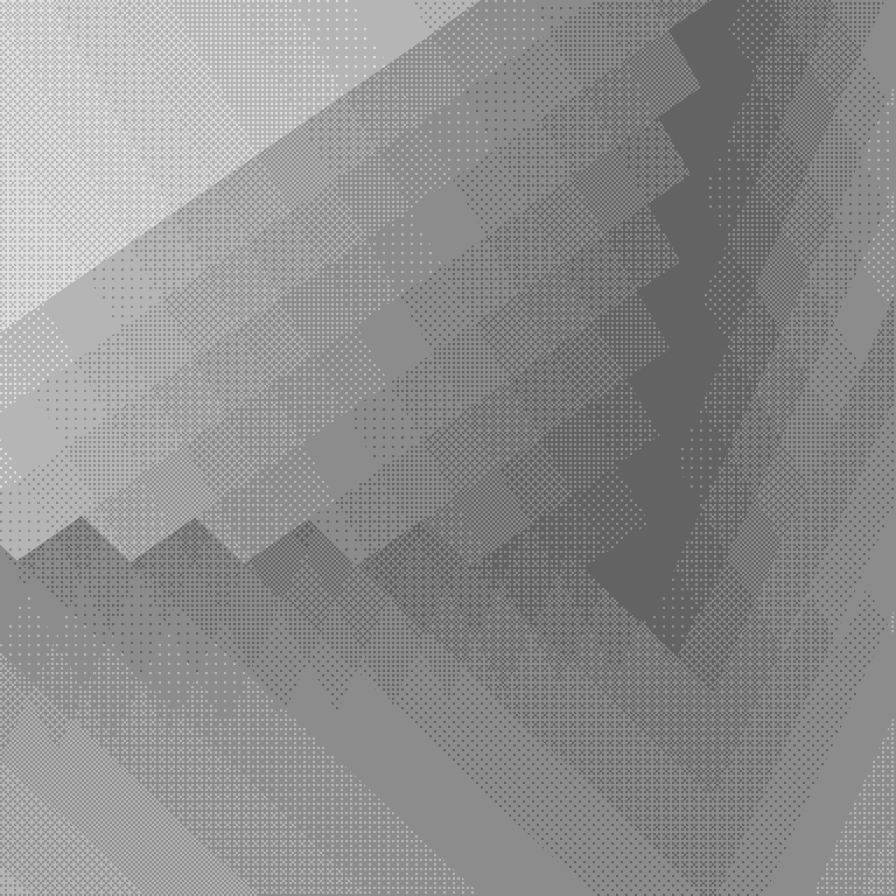
Give the GLSL for this background, as a three.js fragment shader.

```glsl
// Nested grey chevrons crossed by slanted strips, under an ordered dither.
// Four families of parallel lines are counted into integer bands; comparing
// the counts picks a sector, and each sector shades by its own bands.

varying vec2 vUv;

// Each family: line direction weights (x, depth), first line, spacing.
const vec4 ROOF   = vec4(-0.692, -1.0, -1.085, 0.0892);
const vec4 FLOOR  = vec4(-0.95, 1.0, 0.0156, 0.1184);
const vec4 FLANK  = vec4(2.2, 1.0, 2.525, 0.1172);
const vec4 STRIPS = vec4(1.0, -0.571, 0.3915, 0.0671);

const float ROOF_BANDS = 8.0;       // bands before the pale corner
const float ROOF_TONE = 0.385;
const float ROOF_STEP = 0.028;
const float ROOF_STRIP_STEP = 0.0155;
const float CORNER_LIFT = 0.09;
const float PALEST = 0.82;
const float RING_TONE = 0.475;      // plain chevrons along floor and flank
const float RING_STEP = 0.025;
const float TOOTH_SHADE = 0.018;
const float FLANK_TONE = 0.455;
const float FLANK_STEP = 0.033;
const float FLANK_STRIP_STEP = 0.0206;
const float FLANK_LIFT = 0.025;     // most that a flank strip may outshine its ring
const float DARKEST = 0.385;
const float TOOTH_RATIO = 1.1;      // flank to strip spacing along the teeth
const float DITHER_CELLS = 384.0;
const float DITHER_STEP = 0.16;     // distance between two dithered greys
const float DITHER_BASE = 0.07;
const int SAMPLES = 4;

// Signed position measured in bands from the first line of a family.
float bandPosition(vec2 p, vec4 family) {
  return (dot(p, family.xy) - family.z) / family.w;
}

float roofTone(float roof, float strip) {
  float tone = ROOF_TONE + ROOF_STEP * (min(roof, ROOF_BANDS) + 0.5)
             - ROOF_STRIP_STEP * (strip + 0.5);
  return min(tone + CORNER_LIFT * step(ROOF_BANDS, roof), PALEST);
}

float flankTone(float flank, float strip) {
  float tone = FLANK_TONE + FLANK_STEP * (flank + 0.5)
             + FLANK_STRIP_STEP * (strip + 0.5);
  return max(tone, DARKEST);
}

float chevronTone(vec2 uv) {
  vec2 p = vec2(uv.x, 1.0 - uv.y);  // depth is measured from the top
  float flankPosition = bandPosition(p, FLANK);
  float roof = floor(bandPosition(p, ROOF));
  float level = floor(bandPosition(p, FLOOR));
  float flank = floor(flankPosition);
  float strip = floor(bandPosition(p, STRIPS));
  float tooth = floor(flankPosition / TOOTH_RATIO);

  bool onFloor = level >= 0.0 && level >= roof && level > flank;
  if (!onFloor && roof >= 0.0 && roof > strip) {
    return roofTone(roof, strip);
  }

  // Strips end in a row of teeth; plain chevrons lie beyond them.
  float ring = RING_TONE + RING_STEP * max(level, flank);
  if (strip <= tooth) return ring;
  if (onFloor) return ring - TOOTH_SHADE * min(strip - tooth, 4.0);
  float tone = flankTone(flank, strip);
  return flank < 0.0 ? tone : min(tone, ring + FLANK_LIFT);
}

// Ordered thresholds from 0 to 1, first on a 2 by 2 then a 4 by 4 grid.
float threshold2(vec2 cell) {
  vec2 c = mod(floor(cell), 2.0);
  return fract(0.5 * c.x + 0.75 * c.y);
}

float threshold4(vec2 cell) {
  return threshold2(cell) + 0.25 * threshold2(0.5 * cell) + 0.03125;
}

// Render the tone as a mix of two neighbouring greys.
float ditheredTone(vec2 uv) {
  float grade = (chevronTone(uv) - DITHER_BASE) / DITHER_STEP;
  return DITHER_BASE + DITHER_STEP * floor(grade + threshold4(uv * DITHER_CELLS));
}

void main() {
  vec2 pixel = fwidth(vUv);

  // Average a small grid of samples to smooth bands and dither cells alike.
  float tone = 0.0;
  for (int i = 0; i < SAMPLES; i++) {
    for (int j = 0; j < SAMPLES; j++) {
      vec2 offset = (vec2(float(i), float(j)) + 0.5) / float(SAMPLES) - 0.5;
      tone += ditheredTone(vUv + offset * pixel);
    }
  }
  tone /= float(SAMPLES * SAMPLES);

  gl_FragColor = vec4(vec3(clamp(tone, 0.0, 1.0)), 1.0);
}
```
